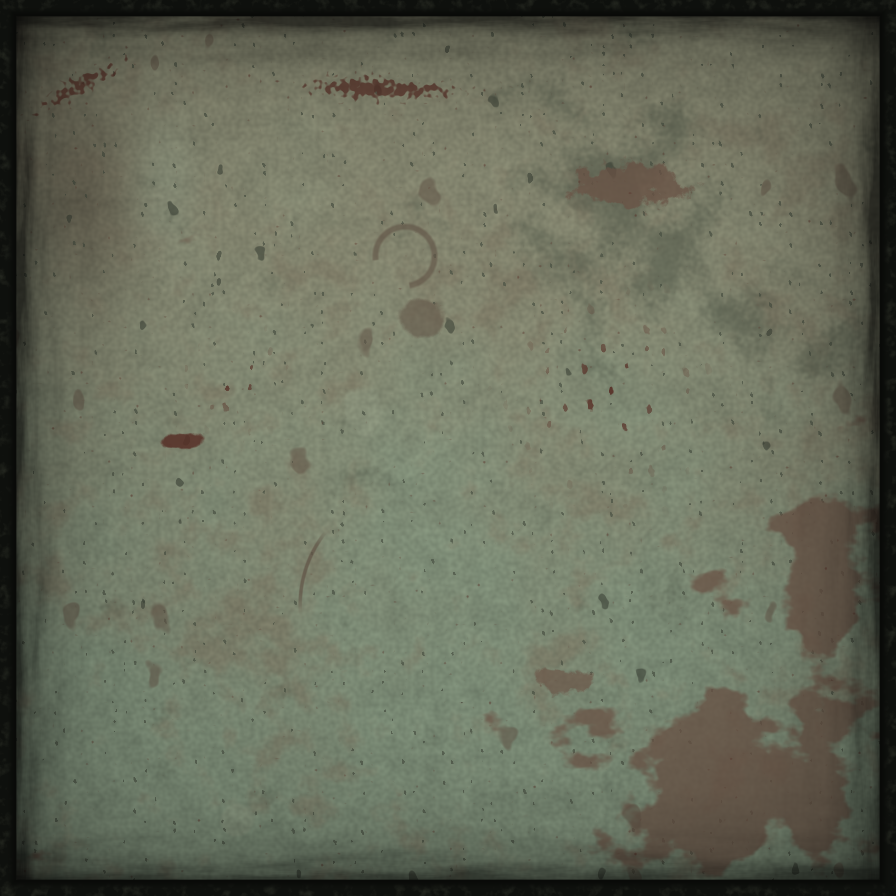
Reproduce this texture procedurally as a Shadertoy shader.

```glsl
vec2 hash2(vec2 cell) {
    vec3 q = fract(cell.xyx * vec3(0.1031, 0.1030, 0.0973));
    q += dot(q, q.yzx + 33.33);
    return fract((q.xx + q.yz) * q.zy);
}

float cornerSlope(vec2 cell, vec2 offset) {
    float angle = 6.2832 * hash2(cell).x;
    return dot(vec2(cos(angle), sin(angle)), offset);
}

float gradientNoise(vec2 p) {
    vec2 i = floor(p), f = p - i;
    vec2 u = f * f * f * (f * (f * 6.0 - 15.0) + 10.0);
    vec2 e = vec2(0.0, 1.0);
    return mix(mix(cornerSlope(i, f), cornerSlope(i + e.yx, f - e.yx), u.x),
               mix(cornerSlope(i + e, f - e), cornerSlope(i + 1.0, f - 1.0), u.x), u.y);
}

float fbm(vec2 p) {
    float sum = 0.0, weight = 0.5;
    for (int i = 0; i < 5; i++) {
        sum += weight * gradientNoise(p);
        p = mat2(1.6, 1.2, -1.2, 1.6) * p + 17.3;
        weight *= 0.5;
    }
    return sum;
}

// Soft elliptical region, 1 at its centre
float halo(vec2 p, vec2 center, vec2 radius) {
    vec2 q = (p - center) / radius;
    return exp(-dot(q, q));
}

// Region broken up by a noise value
float eroded(float region, float noise, float softness) {
    return smoothstep(-softness, softness, noise + 0.55 * region - 0.38);
}

// Ellipse with a ragged outline
float blot(vec2 p, vec2 center, vec2 radius, float ragged) {
    float d = length((p - center) / radius) + ragged * fbm(p * 45.0);
    return 1.0 - smoothstep(0.82, 1.1, d);
}

// Part of a circle outline around the given direction
float arc(vec2 p, vec2 center, float radius, float width, vec2 dir, float minCos) {
    vec2 q = p - center;
    float line = 1.0 - smoothstep(0.3 * width, width, abs(length(q) - radius));
    return line * smoothstep(minCos - 0.03, minCos + 0.03, dot(normalize(q), dir));
}

// Scattered irregular flecks, one candidate per cell
float flecks(vec2 p, float cells, float density, float size) {
    vec2 q = p * cells, id = floor(q);
    vec2 place = 0.3 + 0.4 * hash2(id + 7.0), kind = hash2(id + 91.0);
    vec2 d = q - id - place;
    d.x += 0.4 * (kind.y - 0.3) * d.y;
    float r = length(d * vec2(1.3, 0.8)) + 0.12 * gradientNoise(q * 5.0);
    float radius = size * (0.4 + 0.6 * kind.y);
    return step(kind.x, density) * (1.0 - smoothstep(0.65 * radius, radius, r));
}

// Light lost near one edge at the given distance
float edgeLight(float dist, float streak, float strength) {
    float e = max(dist - 0.018 + 0.035 * streak, 0.0);
    return 1.0 - strength * (0.42 * exp(-e / 0.022) + 0.27 * exp(-e / 0.095));
}

vec3 plaster(vec2 p) {
    vec3 warm = vec3(0.535, 0.540, 0.450), cool = vec3(0.490, 0.555, 0.470);
    vec3 brown = vec3(0.440, 0.415, 0.345), pale = vec3(0.560, 0.595, 0.505);
    float cloud = fbm(p * 5.0 + 3.0), mottle = fbm(p * 24.0);
    vec3 color = mix(cool, warm, smoothstep(0.1, 0.85, p.y + 0.5 * cloud));
    color = mix(color, brown, 0.55 * smoothstep(0.0, 0.4, mottle + 0.7 * cloud));
    color = mix(color, brown * 0.93, 0.75 * halo(p, vec2(0.09, 0.78), vec2(0.065, 0.12)));
    color = mix(color, pale, 0.65 * halo(p, vec2(0.185, 0.79), vec2(0.035, 0.08)));
    color = mix(color, pale, 0.5 * blot(p, vec2(0.405, 0.54), vec2(0.023, 0.027), 0.5));
    color = mix(color, pale, 0.4 * blot(p, vec2(0.265, 0.085), vec2(0.019), 0.2));
    float grain = gradientNoise(p * 190.0) + 0.6 * gradientNoise(p * 95.0 + 5.0);
    return color * (1.0 + 0.09 * grain + 0.16 * mottle);
}

vec3 addStains(vec3 color, vec2 p) {
    vec3 rose = vec3(0.430, 0.335, 0.280), rust = vec3(0.350, 0.190, 0.155);
    vec3 soot = vec3(0.290, 0.320, 0.265), umber = vec3(0.390, 0.340, 0.285);
    float patches = fbm(p * vec2(9.0, 13.0) + 4.0), grit = gradientNoise(p * 160.0);

    // Grey smudges and dark pits
    float smudge = halo(p, vec2(0.69, 0.77), vec2(0.12, 0.13))
                 + 0.8 * halo(p, vec2(0.88, 0.62), vec2(0.09, 0.05));
    color = mix(color, soot, 0.45 * eroded(smudge, fbm(p * 14.0 + 31.0) + 0.15 * grit, 0.22));
    color = mix(color, soot, 0.7 * flecks(p, 90.0, 0.10, 0.24));
    color = mix(color, soot * 0.8, 0.6 * flecks(p + 0.3, 23.0, 0.05, 0.20));

    // Worn rose paint
    float worn = 1.1 * halo(p, vec2(0.80, 0.11), vec2(0.14, 0.07))
               + 0.8 * halo(p, vec2(0.93, 0.38), vec2(0.07, 0.09))
               + 0.55 * halo(p, vec2(0.85, 0.22), vec2(0.25, 0.18));
    color = mix(color, rose, 0.75 * eroded(worn, patches, 0.05));
    color = mix(color, rose, 0.75 * blot(p, vec2(0.705, 0.793), vec2(0.060, 0.024), 1.6));
    color = mix(color, rose, 0.65 * blot(p, vec2(0.627, 0.240), vec2(0.030, 0.016), 1.3));

    // Drips, ring and hair scratch
    color = mix(color, umber, 0.60 * blot(p, vec2(0.470, 0.645), vec2(0.026, 0.022), 0.5));
    color = mix(color, umber, 0.55 * flecks(p + 0.1, 13.0, 0.12, 0.22));
    color = mix(color, umber, 0.65 * arc(p, vec2(0.452, 0.714), 0.033, 0.005, vec2(0.6, 0.8), -0.7));
    color = mix(color, umber, 0.75 * arc(p, vec2(0.465, 0.325), 0.130, 0.003, vec2(-0.95, 0.3), 0.95));

    // Dry red strokes and spots
    float strokes = halo(p, vec2(0.40, 0.903), vec2(0.055, 0.012))
                  + 0.75 * halo(p, vec2(0.47, 0.898), vec2(0.06, 0.009))
                  + 0.9 * halo(p, vec2(0.09, 0.86 + 0.5 * p.x), vec2(0.045, 0.012));
    color = mix(color, rust, 0.75 * eroded(strokes, 0.6 * grit, 0.12));
    color = mix(color, rust, 0.85 * blot(p, vec2(0.205, 0.508), vec2(0.023, 0.009), 0.7));
    float spotted = halo(p, vec2(0.68, 0.56), vec2(0.08)) + halo(p, vec2(0.26, 0.58), vec2(0.04));
    return mix(color, rust, 0.9 * min(spotted, 1.0) * flecks(p, 45.0, 0.35, 0.26));
}

void mainImage(out vec4 fragColor, in vec2 fragCoord) {
    vec2 p = fragCoord / iResolution.xy;
    vec3 color = addStains(plaster(p), p);

    // Brushed grime along the edges
    float upright = fbm(p * vec2(55.0, 7.0)), level = fbm(p * vec2(7.0, 55.0));
    float light = edgeLight(p.x, upright, 1.0) * edgeLight(1.0 - p.x, upright, 1.0)
                * edgeLight(p.y, level, 0.85) * edgeLight(1.0 - p.y, level, 0.95);
    color *= light;

    // Dark worn frame
    vec2 side = min(p, 1.0 - p);
    float inset = min(side.x, side.y);
    float wear = max(fbm(p * 60.0) + 0.25 * gradientNoise(p * 180.0), 0.0);
    vec3 frame = vec3(0.055, 0.062, 0.050) * (1.0 - 0.4 * smoothstep(0.008, 0.018, inset));
    frame += vec3(0.20, 0.21, 0.17) * wear * (1.0 - smoothstep(0.004, 0.016, inset));
    color = mix(frame, color, smoothstep(0.0172, 0.0192, inset));
    fragColor = vec4(clamp(color, 0.0, 1.0), 1.0);
}
```
